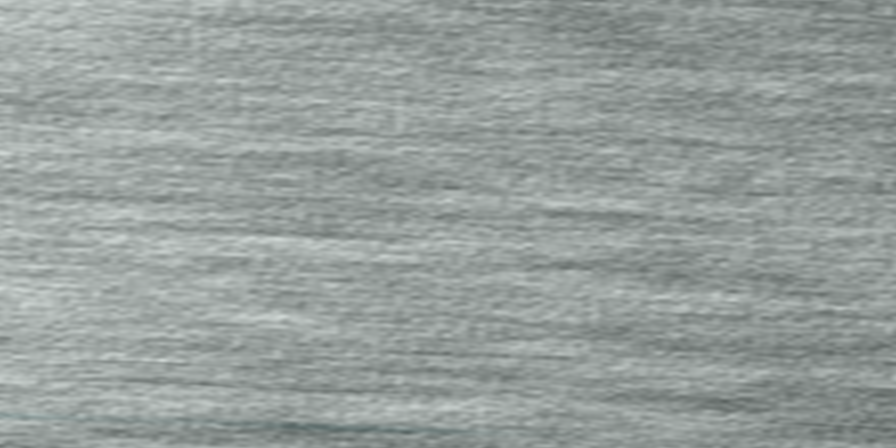
Give the GLSL for this texture, as a Shadertoy shader.

```glsl
const vec3 TINT = vec3(-0.030, 0.0, -0.010);
const vec3 TEAL = vec3(-0.035, 0.005, 0.012);
const float LEFT_LIGHT = 0.664;
const float RIGHT_LIGHT = 0.567;
const float SLOPE = 0.035;
const float BROAD_AMP = 0.042;
const float MEDIUM_AMP = 0.060;
const float FINE_AMP = 0.062;
const float GRAIN_AMP = 0.050;
const float RELIEF_AMP = 0.052;
const int FURROWS = 16;
const float FURROW_WIDTH = 0.0055;
const float FURROW_DEPTH = 0.085;
const float GLINT_LIGHT = 0.13;

float hash(vec2 p) {
    vec3 q = fract(vec3(p.xyx) * 0.1031);
    q += dot(q, q.yzx + 33.33);
    return fract((q.x + q.y) * q.z);
}

// Smooth value noise in the range -1 to 1
float noise(vec2 p) {
    vec2 i = floor(p);
    vec2 f = fract(p);
    f = f * f * (3.0 - 2.0 * f);
    float low = mix(hash(i), hash(i + vec2(1, 0)), f.x);
    float high = mix(hash(i + vec2(0, 1)), hash(i + vec2(1, 1)), f.x);
    return mix(low, high, f.y) * 2.0 - 1.0;
}

// Soft bar, tapered along x and thin across y
float streak(vec2 d, float halfLength, float width) {
    float along = 1.0 - smoothstep(0.25, 1.0, abs(d.x) / halfLength);
    return along * exp(-d.y * d.y / (width * width));
}

// Long dark lines, denser towards the bottom
float furrows(vec2 p) {
    float sum = 0.0;
    for (int i = 0; i < FURROWS; i++) {
        float k = float(i);
        float height = 0.06 + 0.66 * pow((k + hash(vec2(k, 3.0))) / float(FURROWS), 1.25);
        vec2 center = vec2(2.0 * hash(vec2(k, 17.0)), height);
        float halfLength = mix(0.25, 0.75, hash(vec2(k, 29.0)));
        float strength = mix(0.35, 1.0, hash(vec2(k, 41.0)));
        float width = FURROW_WIDTH * mix(0.7, 1.5, hash(vec2(k, 53.0)));
        sum += strength * streak(p - center, halfLength, width);
    }
    return sum;
}

void mainImage(out vec4 fragColor, in vec2 fragCoord) {
    vec2 uv = fragCoord / iResolution.xy;
    vec2 p = fragCoord / iResolution.y;

    // Coordinates that follow the slightly falling, wavering grain
    vec2 g = vec2(p.x, p.y + SLOPE * p.x);
    g.y += 0.004 * noise(g * vec2(3.0, 7.0));

    // Overall light: bright left side, dim right corners
    float light = mix(LEFT_LIGHT, RIGHT_LIGHT, uv.x);
    light -= 0.035 * smoothstep(0.70, 1.0, uv.y) * uv.x;
    light -= 0.045 * (1.0 - smoothstep(0.0, 0.22, uv.y));
    light += 0.022 * exp(-pow((uv.y - 0.33) / 0.22, 2.0));
    light += 0.030 * exp(-dot(uv - vec2(0.0, 1.0), uv - vec2(0.0, 1.0)) * 30.0);

    // Streaks at three scales, stronger in the lower half
    float lower = mix(1.25, 0.65, smoothstep(0.3, 0.9, uv.y));
    light += BROAD_AMP * lower * noise(g * vec2(1.3, 17.0));
    light += MEDIUM_AMP * lower * noise(g * vec2(3.2, 44.0) + 19.0);
    light += FINE_AMP * noise(g * vec2(8.0, 105.0) + 57.0);

    // Small grain and its side-lit relief
    vec2 grainPos = g * vec2(55.0, 125.0);
    light += GRAIN_AMP * noise(grainPos + 91.0);
    light += RELIEF_AMP * (noise(grainPos * 0.8) - noise(grainPos * 0.8 + vec2(0.35, -0.6)));

    // Furrows, broken up by noise
    float broken = 0.8 + 0.4 * noise(g * vec2(14.0, 60.0));
    light -= FURROW_DEPTH * broken * furrows(g);

    // Pale glint near the top right with a faint tail
    vec2 q = vec2(p.x, p.y + 0.055 * p.x);
    q.y += 0.004 * noise(p * vec2(9.0, 20.0));
    float glint = streak(q - vec2(1.55, 0.903), 0.34, 0.010);
    glint += 0.5 * streak(q - vec2(1.08, 0.918), 0.34, 0.009);
    light += GLINT_LIGHT * glint * (0.8 + 0.4 * noise(g * vec2(20.0, 120.0)));

    // Teal furrow along the bottom
    float bottom = streak(g - vec2(0.25, 0.073), 1.3, 0.009);
    bottom *= 0.75 + 0.5 * noise(g * vec2(4.0, 30.0) + 7.0);

    vec3 color = vec3(light) + TINT - bottom * 0.13 + bottom * TEAL;
    fragColor = vec4(clamp(color, 0.0, 1.0), 1.0);
}
```
